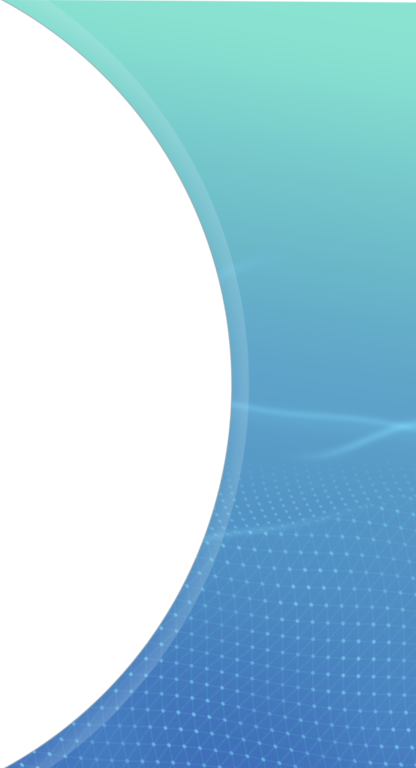
A Shadertoy shader for this background:

```glsl
float ridge(float y, float center, float width) {
    float d = (y - center) / width;
    return exp(-d * d);
}

// Distance to the nearest dot of a lattice, in canvas heights
float dotDistance(vec2 q, vec2 cell) {
    return length((fract(q / cell) - 0.5) * cell);
}

// Distance to the nearest thread joining the dots
float threadDistance(vec2 q, vec2 cell) {
    vec2 f = fract(q / cell) - 0.5;
    vec2 d = abs(f) * cell;
    float diagonal = abs(f.x - f.y) * cell.x * 0.7;
    return min(min(d.x, d.y), diagonal);
}

float layeredSines(vec2 p) {
    return 0.5 + 0.25 * sin(p.x * 23.0 + p.y * 17.0 + 1.0)
               + 0.25 * sin(p.x * 41.0 - p.y * 37.0);
}

vec3 skyGradient(vec2 p) {
    float t = p.y + 0.16 * (p.x - 0.4);
    vec3 c = mix(vec3(0.24, 0.43, 0.72), vec3(0.32, 0.57, 0.77), smoothstep(-0.05, 0.32, t));
    c = mix(c, vec3(0.37, 0.64, 0.79), smoothstep(0.26, 0.53, t));
    c = mix(c, vec3(0.43, 0.74, 0.79), smoothstep(0.48, 0.74, t));
    return mix(c, vec3(0.54, 0.89, 0.82), smoothstep(0.66, 1.0, t));
}

// Long glowing strands across the middle
float strands(vec2 p) {
    float bend = p.x - 0.378;
    float upper = ridge(p.y, 0.664 - 2.8 * bend * bend, 0.008) * smoothstep(0.40, 0.29, p.x);
    float midY = 0.473 - 0.125 * (p.x - 0.302) + 0.002 * sin(p.x * 30.0);
    float middle = ridge(p.y, midY, 0.005) + 0.3 * ridge(p.y, midY - 0.008, 0.014);
    float lowY = 0.405 + 0.045 * smoothstep(0.40, 0.56, p.x);
    float lower = ridge(p.y, lowY, 0.006) * smoothstep(0.36, 0.48, p.x);
    return 0.28 * upper + 0.38 * middle + 0.5 * lower;
}

// Dotted sheet: a near field of wide cells and a compressed far slope
float dottedSheet(vec2 p, float px) {
    float crest = 0.297 + 0.2 * (p.x - 0.273) + 0.003 * sin(p.x * 28.0);
    float below = smoothstep(0.008, -0.008, p.y - crest);

    vec2 nearCell = vec2(0.0198, 0.0215);
    vec2 nearPos = p + vec2(0.12 * p.y + 0.006 * sin(p.y * 22.0),
                            0.13 * p.x + 0.006 * sin(p.x * 17.0 + p.y * 9.0));
    float sparkle = 0.4 + 0.6 * layeredSines(p);
    float nearDots = smoothstep(0.0024 + px, 0.0024 - px, dotDistance(nearPos, nearCell));
    float threads = smoothstep(1.2 * px + 0.0006, 0.0, threadDistance(nearPos, nearCell));
    float nearField = below * (0.75 * nearDots * sparkle + 0.10 * threads);

    vec2 farCell = vec2(0.0145, 0.0088);
    float rise = p.y - crest;
    vec2 farPos = vec2(p.x + 0.6 * rise - 3.0 * rise * rise, rise + 0.006 * sin(p.x * 24.0));
    float farDots = smoothstep(0.0020 + px, 0.0020 - px, dotDistance(farPos, farCell));
    float farMask = (1.0 - below) * smoothstep(0.415, 0.33, p.y);
    float crestGlow = ridge(p.y, crest, 0.005) * smoothstep(0.52, 0.30, p.x);
    return nearField + 0.5 * farDots * farMask + 0.28 * crestGlow;
}

void mainImage(out vec4 fragColor, in vec2 fragCoord) {
    vec2 p = fragCoord / iResolution.xy * vec2(0.543, 1.0);
    float px = 1.0 / iResolution.y;
    vec3 glow = vec3(0.46, 0.79, 0.93);

    // Backdrop, strands and dots
    vec3 color = skyGradient(p);
    color = mix(color, glow, strands(p));
    color = mix(color, glow, min(dottedSheet(p, px), 0.85));

    // Soft light in the lower corners
    float corners = exp(-70.0 * dot(p - vec2(0.53, 0.05), p - vec2(0.53, 0.05)))
                  + exp(-150.0 * dot(p - vec2(0.13, 0.03), p - vec2(0.13, 0.03)));
    color = mix(color, glow, 0.13 * corners);

    // Translucent rim, brightest at its outer edge
    float rim = length(p - vec2(-0.284, 0.499)) - 0.609;
    float rimLight = 0.06 + 0.13 * smoothstep(-0.026, 0.0, rim);
    color = mix(color, vec3(0.85, 0.93, 0.96), rimLight * smoothstep(px, -px, rim));

    // White disc with a thin grey outline
    float disc = length(p - vec2(-0.266, 0.499)) - 0.568;
    color = mix(color, vec3(0.62, 0.65, 0.66), 0.75 * smoothstep(0.0026, 0.0, disc));
    color = mix(color, vec3(1.0), smoothstep(px, -px, disc));

    // White sliver along the top
    float top = p.y - 1.0 + 0.007 * (p.x - 0.08);
    color = mix(color, vec3(1.0), smoothstep(-px, px, top));

    fragColor = vec4(color, 1.0);
}
```
